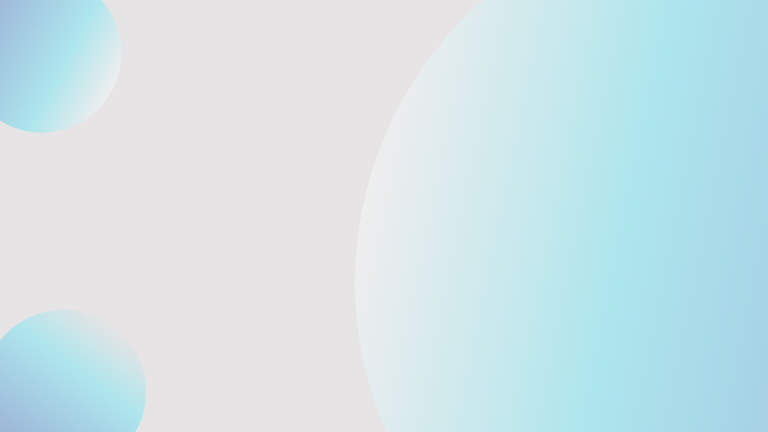
Write a WebGL 1 fragment shader that draws this background.

```glsl
precision highp float;
// Three large gradient discs, cropped by the canvas, on a pale warm grey ground.

#define GROUND vec3(0.901, 0.894, 0.894)
#define PALE vec3(0.938, 0.932, 0.932)
#define CYAN vec3(0.680, 0.900, 0.930)
#define LAVENDER vec3(0.605, 0.690, 0.835)
#define CYAN_STOP -0.30

uniform vec2 u_resolution;

// Three-stop ramp over -1..1: rim colour, cyan, lavender.
vec3 ramp(float t, vec3 rim) {
  vec3 color = mix(rim, CYAN, smoothstep(0.0, 1.0, 0.0) + clamp((t + 1.0) / (CYAN_STOP + 1.0), 0.0, 1.0));
  return mix(color, LAVENDER, clamp((t - CYAN_STOP) / (1.0 - CYAN_STOP), 0.0, 1.0));
}

// Paints a disc whose ramp runs along the given direction.
vec3 paintDisc(vec3 below, vec2 p, vec2 center, float radius, vec2 direction, vec3 rim) {
  vec2 offset = p - center;
  float pixel = 1.0 / u_resolution.y;
  float coverage = clamp(0.5 - (length(offset) - radius) / pixel, 0.0, 1.0);
  float t = dot(offset, normalize(direction)) / radius;
  return mix(below, ramp(t, rim), coverage);
}

void main() {
  // Canvas height is one unit.
  vec2 p = gl_FragCoord.xy / u_resolution.y;

  vec3 color = GROUND;
  color = paintDisc(color, p, vec2(1.692, 0.346), 0.870, vec2(0.98, -0.20), PALE);
  color = paintDisc(color, p, vec2(0.097, 0.877), 0.184, vec2(-0.885, 0.466), PALE);
  color = paintDisc(color, p, vec2(0.148, 0.093), 0.190, vec2(-0.60, -0.80), GROUND);

  gl_FragColor = vec4(color, 1.0);
}
```
